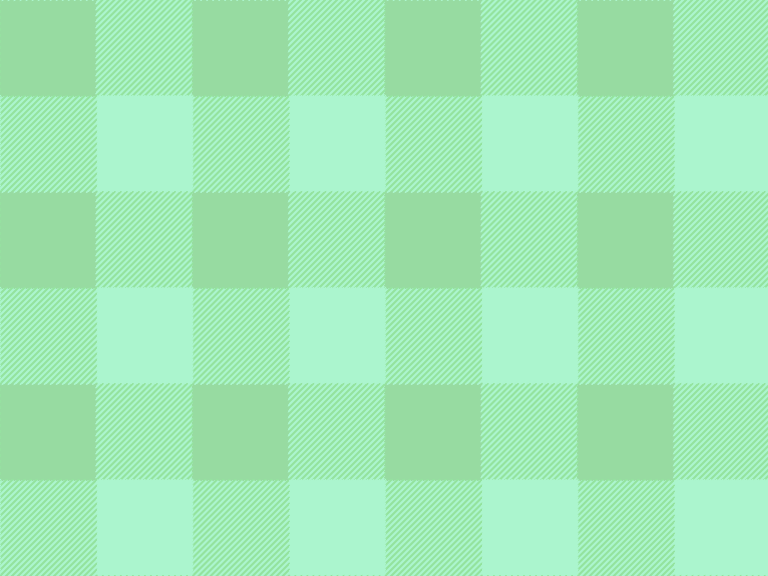
Reproduce this pattern procedurally as a WebGL 2 fragment shader.

```glsl
#version 300 es
precision highp float;
// Mint gingham: dark and light bands crossing, with diagonal twill where they mix.

uniform vec2 u_resolution;
out vec4 outColor;

const vec2 CELLS = vec2(7.977, 6.0);   // squares across and down
const float TWILL_PER_CELL = 16.0;     // diagonal threads along one square
const float TOOTH_DEPTH = 0.012;       // serration of the band edges, in squares

const vec3 MINT_LIGHT = vec3(0.672, 0.960, 0.806);
const vec3 GREEN_DARK = vec3(0.592, 0.860, 0.630);
const vec3 GREEN_TWILL = vec3(0.580, 0.890, 0.620);

// Triangle wave of period 1, from -1 to 1.
float triangleWave(float t) {
    return 1.0 - 4.0 * abs(fract(t) - 0.5);
}

// Antialiased coverage of a region where the signed distance is positive.
float coverage(float dist, float pixel) {
    return smoothstep(-0.6 * pixel, 0.6 * pixel, dist);
}

// Alternating bands of width 1; the band from 0 to 1 is filled.
float band(float x, float pixel) {
    float dist = 0.5 - abs(mod(x + 0.5, 2.0) - 1.0);
    return coverage(dist, pixel);
}

// Diagonal threads, half of each period filled.
float twill(float phase, float pixel) {
    return coverage(0.25 * triangleWave(phase), pixel);
}

void main() {
    vec2 cell = gl_FragCoord.xy / u_resolution * CELLS;
    vec2 pixel = CELLS / u_resolution;

    // Threads rise to the right.
    float phase = (cell.x - cell.y) * TWILL_PER_CELL;
    float thread = twill(phase, length(pixel) * TWILL_PER_CELL);

    // Thread ends serrate the edges of the bands.
    float tooth = TOOTH_DEPTH * triangleWave(phase);
    float column = band(cell.x + tooth, pixel.x);
    float row = band(cell.y + 1.0 + tooth, pixel.y);

    // Both bands give dark, one gives twill, none gives light.
    vec3 mixed = mix(GREEN_TWILL, MINT_LIGHT, thread);
    vec3 outsideColumn = mix(MINT_LIGHT, mixed, row);
    vec3 insideColumn = mix(mixed, GREEN_DARK, row);
    outColor = vec4(mix(outsideColumn, insideColumn, column), 1.0);
}
```
